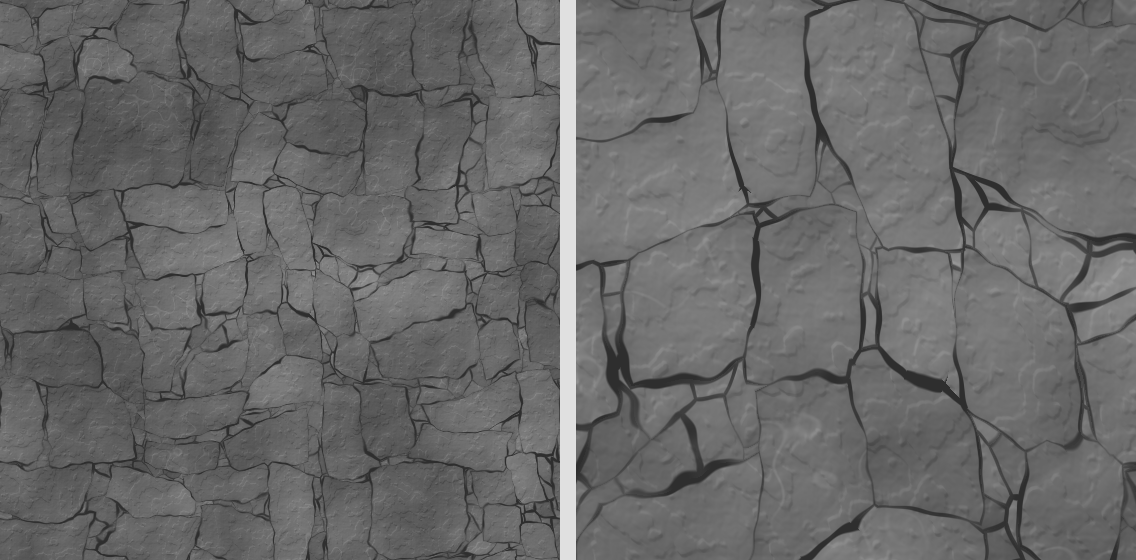
Left, the full canvas; right, a detail of the centre.
Give the GLSL for this texture, as a WebGL 2 fragment shader.

```glsl
#version 300 es
precision highp float;
// Tiling grey wall of large flat blocks with small chips wedged in the gaps.
#define STONES 12.0         // layout cells per side, a multiple of four
#define CHIP_RATIO 2.25     // chip cells per layout cell
#define JITTER 0.42         // irregularity of the block positions
#define SHRINK 0.25         // irregularity of the block sizes
#define TILT 0.5            // range of block rotation
#define GAP 0.125           // joints wider than this hold chips
#define CRACK 0.015         // crack half width, in layout cells
#define BASE_TONE 0.4
#define BLOTCH 0.12         // broad light and dark areas
#define STONE_TONE 0.05     // difference between stones
#define RELIEF 0.36         // strength of the surface relief
#define CRACK_TONE 0.18

uniform vec2 u_resolution;
out vec4 outColor;

vec2 hash2(vec2 cell, float salt) {
  uvec2 v = uvec2(cell) + uvec2(uint(salt) * 97u, uint(salt) * 57u);
  v = v * 1664525u + 1013904223u;
  v.x += v.y * 1664525u;
  v.y += v.x * 1664525u;
  v ^= v >> 16u;
  v.x += v.y * 1664525u;
  v.y += v.x * 1664525u;
  v ^= v >> 16u;
  return vec2(v & 65535u) / 65535.0;
}

vec2 gradientAt(vec2 cell, float period) {
  float angle = 6.2832 * hash2(mod(cell, period), period).x;
  return vec2(cos(angle), sin(angle));
}

// Gradient noise that repeats after a whole number of cells
float noise(vec2 p, float period) {
  vec2 i = floor(p), f = p - i, e = vec2(0.0, 1.0);
  vec2 u = f * f * f * (f * (f * 6.0 - 15.0) + 10.0);
  float a = dot(gradientAt(i, period), f);
  float b = dot(gradientAt(i + e.yx, period), f - e.yx);
  float c = dot(gradientAt(i + e.xy, period), f - e.xy);
  float d = dot(gradientAt(i + e.yy, period), f - e.yy);
  return mix(mix(a, b, u.x), mix(c, d, u.x), u.y);
}

// Height of split rock: creased layers with small broken steps
float surface(vec2 uv) {
  float sum = 0.0, amp = 1.0, freq = 13.0;
  for (int i = 0; i < 5; i++) {
    float n = noise(uv * freq + 0.4 * sum, freq);
    sum += amp * mix(n, abs(n), 0.6);
    amp *= 0.54;
    freq *= 2.0;
  }
  float layer = 5.0 * sum;
  return sum + 0.12 * (floor(layer) + smoothstep(0.75, 1.0, fract(layer)));
}

// Block owning a layout cell; returns its cost at p, the cost slope and its tone
vec4 block(vec2 p, vec2 cell) {
  float row = floor(cell.y / 2.0), shift = mod(row, 2.0);
  vec2 group = vec2(floor((cell.x + shift) / 2.0), row);
  float kind = hash2(mod(group, STONES / 2.0), 3.0).x;
  bvec2 joined = bvec2(kind < 0.5, kind < 0.22 || (kind > 0.5 && kind < 0.75));
  vec2 corner = mix(cell, group * 2.0 - vec2(shift, 0.0), vec2(joined));
  vec2 size = 1.0 + vec2(joined), id = mod(corner, STONES);
  vec2 half_size = 0.5 * size - SHRINK * hash2(id, 5.0);
  vec2 traits = hash2(id, 7.0);
  float angle = TILT * (traits.x - 0.5);
  mat2 turn = mat2(cos(angle), sin(angle), -sin(angle), cos(angle));
  vec2 q = (p - corner - 0.5 * size - JITTER * (hash2(id, 9.0) - 0.5)) * turn;
  vec2 d = abs(q) - half_size;
  vec2 slope = d.x > d.y ? vec2(sign(q.x), 0.0) : vec2(0.0, sign(q.y));
  slope = turn * (slope + 0.2 * q / max(length(q), 1e-3));
  float cost = max(d.x, d.y) + 0.2 * (length(q) - 0.8 * length(half_size));
  return vec4(cost, slope, traits.y);
}

void main() {
  vec2 uv = gl_FragCoord.xy / u_resolution;
  float pixel = STONES / min(u_resolution.x, u_resolution.y);

  // Bend the courses broadly, then roughen the edges
  vec2 p = uv * STONES;
  p += 0.8 * vec2(noise(uv * 4.0, 4.0), noise(uv * 5.0, 5.0));
  p += 0.12 * vec2(noise(uv * 14.0, 14.0), noise(uv * 15.0, 15.0));
  p += 0.06 * vec2(noise(uv * 48.0, 48.0), noise(uv * 52.0, 52.0));

  // Nearest block, its border with the others, and nearest chip
  vec4 own = vec4(1e3);
  vec3 chip = vec3(0.0, 0.0, 1e3);
  float edge = 1e3, chipEdge = 1e3, chipTone = 0.0;
  vec2 chipPos = p * CHIP_RATIO;
  for (int pass = 0; pass < 2; pass++)
    for (int y = -2; y <= 2; y++)
      for (int x = -2; x <= 2; x++) {
        vec4 b = block(p, floor(p) + vec2(x, y));
        vec2 cell = floor(chipPos) + vec2(x, y), id = mod(cell, STONES * CHIP_RATIO);
        vec2 away = cell + 0.5 + 0.8 * (hash2(id, 15.0) - 0.5) - chipPos;
        vec2 span = away - chip.xy;
        if (pass == 0) {
          if (b.x < own.x) own = b;
          if (dot(away, away) < chip.z) {
            chip = vec3(away, dot(away, away));
            chipTone = hash2(id, 17.0).x;
          }
        } else {
          if (b.w != own.w) edge = min(edge, (b.x - own.x) / max(length(b.yz - own.yz), 0.6));
          if (dot(span, span) > 1e-4)
            chipEdge = min(chipEdge, dot(away + chip.xy, normalize(span)) * 0.5 / CHIP_RATIO);
        }
      }
  float rim = (GAP - own.x) / length(own.yz);
  bool isChip = rim < 0.0;
  edge = isChip ? min(-rim, chipEdge) : min(edge, rim);
  float stoneTone = isChip ? chipTone : own.w;

  // Broad blotches and the tone of each stone
  float tone = BASE_TONE + STONE_TONE * (stoneTone - 0.5);
  tone += BLOTCH * (noise(uv * 3.0, 3.0) + 0.5 * noise(uv * 7.0, 7.0));

  // Rock surface lit from above, mottled, with faint cleft ridges
  vec2 q = uv + stoneTone * vec2(3.7, 5.3);
  tone += RELIEF * (surface(q) - surface(q + vec2(-0.001, 0.002)));
  tone += 0.06 * noise(q * 12.0, 12.0) + 0.03 * noise(q * 31.0, 31.0);
  float cleft = noise(q * 10.0, 10.0) + 0.5 * noise(q * 37.0, 37.0);
  float patchy = smoothstep(0.05, 0.35, noise(q * 8.0 + 0.5, 8.0));
  tone += 0.05 * patchy * (1.0 - smoothstep(0.0, 0.04, abs(cleft)));

  // Worn rims, then cracks of uneven width and depth
  tone -= 0.03 * exp(-edge / 0.06);
  float uneven = noise(uv * 19.0, 19.0) + 0.6 * noise(uv * 50.0, 50.0);
  float width = CRACK * clamp(1.0 + 1.8 * uneven, 0.4, 2.2);
  float soft = 0.6 * pixel + 0.003;
  float crack = 1.0 - smoothstep(width - soft, width + soft, edge);
  float depth = clamp((isChip ? 0.65 : 0.8) + 0.9 * uneven, 0.25, 1.0);
  tone = mix(tone, CRACK_TONE, crack * depth);
  outColor = vec4(vec3(tone), 1.0);
}
```
